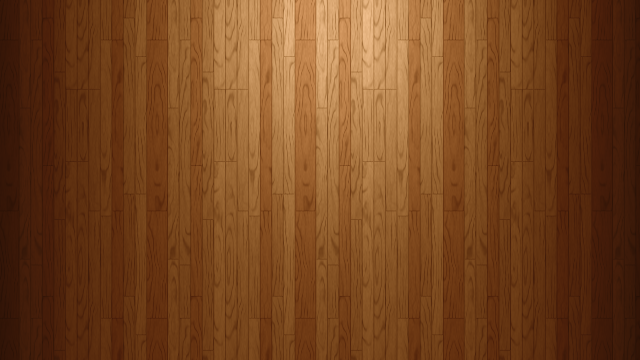
Give the GLSL for this texture, as a WebGL 2 fragment shader.

```glsl
#version 300 es
precision highp float;
// Narrow wooden floor boards in a repeating layout, lit by a warm spotlight from the top.
uniform vec2 u_resolution;
out vec4 outColor;

const float BOARD = 0.0322;       // board width, in canvas heights
const float TILE_WIDTH = 12.8;    // one wide board and eleven narrow ones, in boards
const float TILE_HEIGHT = 0.773;  // in canvas heights

// Per board: two end joints down from the top of the tile, then the wood tone
const vec3 BOARDS[12] = vec3[12](
  vec3(.111, .586, .90), vec3(.300, .720, 1.02), vec3(.111, .736, .98),
  vec3(.050, .460, .91), vec3(.200, .610, .98), vec3(.248, .449, 1.04),
  vec3(.248, .449, 1.0), vec3(.248, .586, 1.01), vec3(.111, .600, 1.03),
  vec3(.111, .586, .91), vec3(.050, .539, .98), vec3(.157, .539, 1.05));

float hash(vec2 p) {
  return fract(sin(dot(p, vec2(127.1, 311.7))) * 43758.5453);
}

float noise(vec2 p) {
  vec2 i = floor(p), f = fract(p);
  f = f * f * (3.0 - 2.0 * f);
  return mix(mix(hash(i), hash(i + vec2(1, 0)), f.x),
             mix(hash(i + vec2(0, 1)), hash(i + vec2(1, 1)), f.x), f.y);
}

// Stretched growth rings around a heart; returns the darkness of the grain
float grain(vec2 p, float heart, float knot, vec2 seed) {
  float warp = noise(vec2(p.x * 1.6, p.y * 0.5) + seed);
  warp += 0.35 * noise(vec2(p.x * 3.0, p.y * 1.6) - seed);
  float ring = length(vec2(p.x - heart, p.y * 0.13)) + 0.3 * warp;
  float lines = pow(0.5 + 0.5 * sin(ring * 24.0), 5.0);
  float patches = smoothstep(0.3, 0.8, noise(p * vec2(2.0, 0.45) + seed.yx));
  float core = knot * exp(-4.0 * dot(p * vec2(1.0, 0.3), p * vec2(1.0, 0.3)));
  float fibre = noise(p * vec2(8.0, 0.9) + seed);
  float pores = noise(p * vec2(14.0, 5.0) - seed);
  return lines * (0.03 + 0.14 * max(patches, core)) + 0.06 * (fibre - 0.4) + 0.05 * (pores - 0.5);
}

// Spotlight at the top, with the sides falling into shade
float lighting(vec2 uv) {
  vec2 d = (uv - vec2(0.525, 1.0)) * vec2(1.78, 1.0);
  float spot = exp(-5.0 * d.x * d.x - 3.0 * d.y * d.y);
  float sides = 1.0 - 0.54 * pow(abs(2.0 * uv.x - 1.0), 2.5);
  return (0.485 + 0.38 * spot) * sides * (1.0 - 0.1 * d.y * d.y);
}

// Brown ramp from deep umber to pale honey
vec3 woodColor(float light) {
  float t = clamp((light - 0.28) / 0.53, 0.0, 1.3);
  vec3 c = vec3(0.28, 0.12, 0.04) + vec3(0.53, 0.49, 0.36) * pow(vec3(t), vec3(1.0, 1.12, 1.6));
  return c * min(light / 0.28, 1.0);
}

void main() {
  vec2 uv = gl_FragCoord.xy / u_resolution;
  float pixel = 1.0 / (u_resolution.y * BOARD);

  // Board across the tile
  float across = mod(gl_FragCoord.x * pixel + 0.15, TILE_WIDTH);
  bool wide = across < 1.8;
  float id = wide ? 0.0 : min(1.0 + floor(across - 1.8), 11.0);
  float width = wide ? 1.8 : 1.0;
  float x = wide ? across : across - 0.8 - id;
  vec3 board = BOARDS[int(id)];

  // Piece along the board, between its end joints
  float along = mod(1.0 - uv.y - board.x, TILE_HEIGHT);
  float firstLength = board.y - board.x;
  float piece = step(firstLength, along);
  float pieceLength = mix(firstLength, TILE_HEIGHT - firstLength, piece);
  float y = (along - piece * firstLength) / BOARD;
  pieceLength /= BOARD;

  // Knots sit in the middle of two boards; elsewhere the heart drifts sideways
  vec2 seed = vec2(id * 17.3 + 3.0, piece * 29.7 + 5.0);
  float knot = piece < 0.5 && (id == 0.0 || id == 6.0) ? 1.0 : 0.0;
  float heart = (1.0 - knot) * (hash(seed) - 0.5) * 2.2;
  vec2 p = vec2(x - 0.5 * width, y - 0.5 * pieceLength);
  float tone = board.z + 0.05 * (hash(seed + 7.0) - 0.5);
  float shade = tone * (1.02 - grain(p, heart, knot, seed));

  // Thin, faint joints
  float side = min(x, width - x);
  float end = min(y, pieceLength - y);
  float sideJoint = 1.0 - smoothstep(0.0, 0.02 + 0.8 * pixel, side);
  float endJoint = 1.0 - smoothstep(0.0, 0.02 + 0.8 * pixel, end);
  shade *= 1.0 - max(0.17 * sideJoint, 0.14 * endJoint);

  vec3 color = woodColor(lighting(uv) * shade);
  color *= mix(vec3(1.03, 0.97, 0.93), vec3(1.0), smoothstep(0.88, 1.0, tone));
  outColor = vec4(color, 1.0);
}
```
